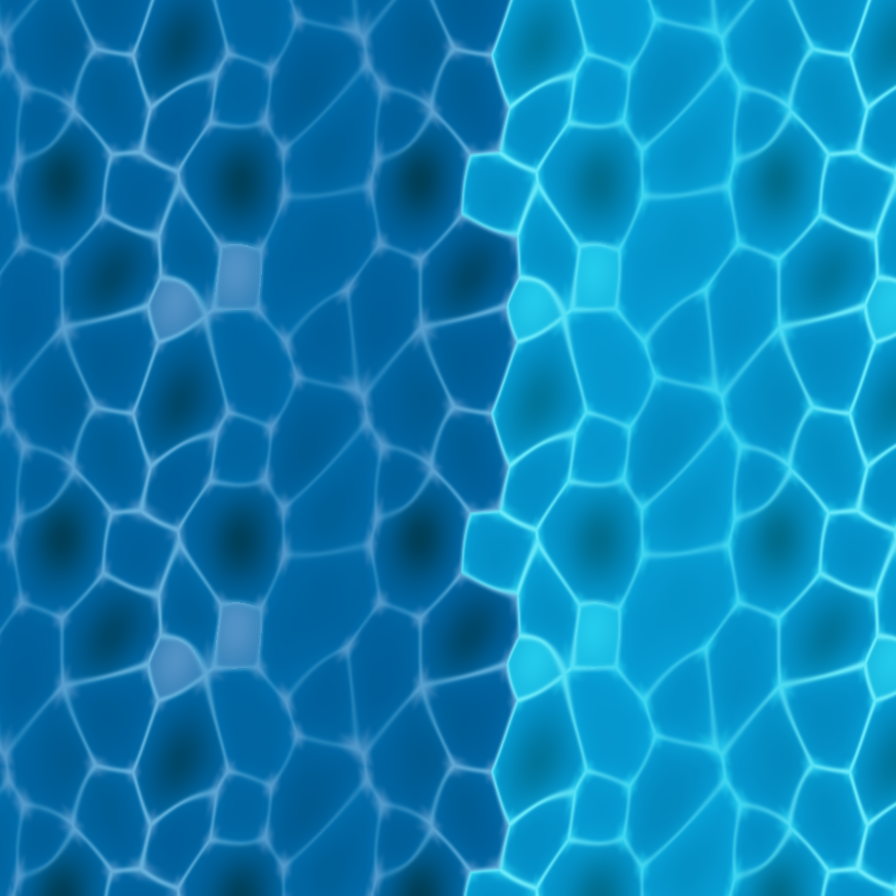
Reproduce this texture procedurally as a Shadertoy shader.

```glsl
// Backlit water cells: a repeating tile of rounded, tilted cells with glowing
// membranes, pale gaps and dark cores. Cells come from a hashed, wavy lattice
// with per-cell radii; cells left of a split line are deep blue, others cyan.

#define REPEATS 2.5            // tiles across and down
#define GRID vec2(5.0, 4.0)    // cells per tile
#define JITTER 0.55            // site scatter, in cells
#define WAVE vec2(0.03, 0.10)  // lattice bending, in tiles
#define STRETCH 0.68           // vertical metric, below 1 makes tall cells
#define TILT 0.75              // range of cell shear
#define RADIUS 0.075           // range of cell radius, in tiles
#define LINE 0.011             // membrane width, in tiles
#define SPLIT 0.55             // canvas x where deep blue turns to cyan

const float TAU = 6.2831853;

vec3 hash3(vec2 p) {
    vec3 q = fract(vec3(p.xyx) * vec3(0.1031, 0.1030, 0.0973) + 0.137);
    q += dot(q, q.yxz + 33.33);
    return fract((q.xxy + q.yzz) * q.zyx);
}

struct Cells {
    float f1, f2, f3;     // three smallest rounded distances
    vec2 id;              // wrapped index of the nearest cell
    vec2 local;           // offset from its centre, in its own metric
    float side, sideNext; // 0 deep, 1 cyan: nearest and second cell
};

bool isGap(vec2 id)  { return id.x == id.y && id.x > 1.5; }
bool isDark(vec2 id) { return id.x + id.y == 3.0; }

Cells findCells(vec2 t) {
    Cells c = Cells(9.0, 9.0, 9.0, vec2(0.0), vec2(0.0), 0.0, 0.0);
    vec2 base = floor(t * GRID);
    for (int j = -2; j <= 2; j++)
    for (int i = -2; i <= 2; i++) {
        vec2 cell = base + vec2(i, j);
        vec2 id = mod(cell, GRID);
        vec3 h = hash3(id + 7.0);
        vec3 k = hash3(id + 41.0);

        // Jittered site, bent by the lattice wave
        vec2 site = (cell + 0.5 + JITTER * (h.xy - 0.5)) / GRID;
        site += WAVE * sin(TAU * site.x);

        // Sheared metric minus a radius gives curved borders
        vec2 q = t - site;
        q.x += TILT * (k.x - 0.5) * q.y;
        q.y *= STRETCH;
        float radius = isGap(id) ? -0.015 : RADIUS * h.z;
        if (isDark(id)) radius = 0.7 * RADIUS;
        float d = length(q) - radius;
        float side = step(SPLIT, site.x / REPEATS);

        if (d < c.f1) {
            c.f3 = c.f2; c.f2 = c.f1; c.f1 = d;
            c.sideNext = c.side; c.side = side;
            c.id = id; c.local = q;
        } else if (d < c.f2) {
            c.f3 = c.f2; c.f2 = d;
            c.sideNext = side;
        } else {
            c.f3 = min(c.f3, d);
        }
    }
    return c;
}

void mainImage(out vec4 fragColor, in vec2 fragCoord) {
    vec2 t = fragCoord / iResolution.xy * REPEATS;
    t += 0.008 * sin(TAU * (2.0 * t.yx + vec2(0.1, 0.6)));

    Cells c = findCells(t);
    float edge = c.f2 - c.f1;
    float pixel = REPEATS / iResolution.y;
    float seam = 0.5 - 0.5 * smoothstep(0.0, 2.0 * pixel, edge);
    float side = mix(c.side, c.sideNext, seam);
    vec3 tone = hash3(c.id + 83.0);

    // Palette for the two sides
    vec3 body = mix(vec3(0.00, 0.37, 0.60), vec3(0.01, 0.55, 0.77), side);
    vec3 rim  = mix(vec3(0.00, 0.44, 0.69), vec3(0.03, 0.66, 0.87), side);
    vec3 core = mix(vec3(0.00, 0.24, 0.33), vec3(0.00, 0.42, 0.54), side);
    vec3 pale = mix(vec3(0.36, 0.60, 0.80), vec3(0.15, 0.82, 0.94), side);
    vec3 glow = mix(vec3(0.42, 0.72, 0.88), vec3(0.42, 0.92, 0.98), side);

    // Cell body: lighter rim, soft wisps, dark core
    float wisps = sin(TAU * (t.x * 2.0 + t.y)
                + 2.0 * sin(TAU * (t.y * 2.0 - t.x)));
    float light = 0.65 * exp(-edge / 0.055) + 0.35 * tone.x * tone.x;
    vec3 color = mix(body, rim, clamp(light + 0.06 * wisps, 0.0, 1.0));
    float depth = isDark(c.id) ? 0.65 + 0.35 * tone.y : 0.16 * tone.y;
    color = mix(color, core, depth * exp(-dot(c.local, c.local) / 0.0055));

    // Pale gaps, both whole cells and the corners between three cells
    float corner = 1.0 - smoothstep(0.0, 0.055, c.f3 - c.f1);
    float gap = isGap(c.id)
              ? 0.4 + 0.5 * exp(-dot(c.local, c.local) / 0.006) : 0.0;
    color = mix(color, pale, max(gap, 0.75 * corner));

    // Membranes, strongest along one column of the tile
    float column = 0.5 + 0.5 * cos(TAU * (t.x - 0.42));
    float strength = mix(0.28, 0.85, column * column) + 0.12 * side;
    float width = max(LINE, 1.2 * pixel);
    float line = exp(-edge * edge / (width * width));
    color = mix(color, glow, clamp(strength * line, 0.0, 1.0));

    fragColor = vec4(color, 1.0);
}
```
